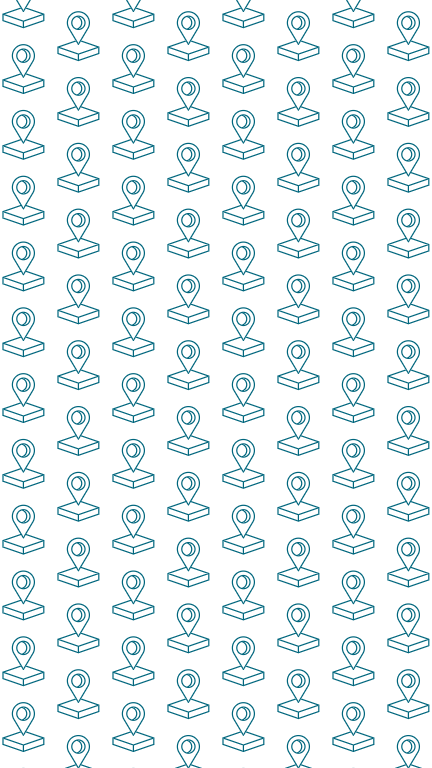
A WebGL 2 fragment shader for this pattern:

```glsl
#version 300 es
precision highp float;
// Staggered columns of outlined map pins, each standing on a flat isometric slab.

uniform vec2 u_resolution;
out vec4 fragColor;

const vec3 PAPER = vec3(1.0);
const vec3 INK = vec3(0.0, 0.40, 0.49);

// Lengths in units of 1/432 of the canvas width
const float CANVAS_WIDTH = 432.0;
const vec2 PITCH = vec2(55.0, 65.8);
const vec2 FIRST_CENTRE = vec2(23.4, 699.3);
const float HEAD_LIFT = 13.0;
const float LINE_WIDTH = 1.22;

// Distance to a line segment
float segment(vec2 p, vec2 a, vec2 b) {
    vec2 pa = p - a, ba = b - a;
    return length(pa - ba * clamp(dot(pa, ba) / dot(ba, ba), 0.0, 1.0));
}

// Signed distance to a round head tapering to a tip below the origin
float teardrop(vec2 p, float radius, float tipDepth) {
    p.x = abs(p.x);
    float s = radius / tipDepth;
    float c = sqrt(1.0 - s * s);
    float along = dot(p, vec2(-s, -c));
    if (along < 0.0) return length(p) - radius;
    if (along > c * tipDepth) return length(p + vec2(0.0, tipDepth));
    return dot(p, vec2(c, -s)) - radius;
}

// Distance to the visible edges of a slab; origin at the top face centre
float slabEdges(vec2 p, vec2 halfSize, float thickness) {
    p.x = abs(p.x);
    vec2 side = vec2(halfSize.x, 0.0);
    vec2 front = vec2(0.0, -halfSize.y);
    vec2 drop = vec2(0.0, -thickness);
    float d = segment(p, side, -front);
    d = min(d, segment(p, side, front));
    d = min(d, segment(p, side + drop, front + drop));
    d = min(d, segment(p, side, side + drop));
    return min(d, segment(p, front, front + drop));
}

// Distance to a ring with a second rim, shifted left, showing inside it
float crescentRing(vec2 p, float radius, float shift) {
    float hole = length(p) - radius;
    float innerRim = abs(length(p + vec2(shift, 0.0)) - radius);
    return min(abs(hole), max(innerRim, hole));
}

// Distance to the whole motif; origin at the centre of the pin head
float motif(vec2 p) {
    float pin = teardrop(p, 11.0, 21.5);
    float slab = slabEdges(p + vec2(0.0, 24.3), vec2(20.4, 7.0), 6.4);
    float d = min(abs(pin), max(slab, -pin));
    return min(d, crescentRing(p, 6.6, 3.3));
}

// Cell-local position, with every other column raised by half a pitch
vec2 staggeredCell(vec2 p, vec2 pitch) {
    float column = floor(p.x / pitch.x + 0.5);
    p.y -= 0.5 * pitch.y * mod(column, 2.0);
    return (fract(p / pitch + 0.5) - 0.5) * pitch;
}

void main() {
    float pixel = CANVAS_WIDTH / u_resolution.x;
    vec2 p = gl_FragCoord.xy * pixel;
    vec2 local = staggeredCell(p - FIRST_CENTRE, PITCH);
    float d = motif(local - vec2(0.0, HEAD_LIFT));

    // Stroke coverage: overlap of the pixel footprint with the line
    float halfLine = 0.5 * LINE_WIDTH;
    float low = max(d - 0.5 * pixel, -halfLine);
    float high = min(d + 0.5 * pixel, halfLine);
    float coverage = clamp((high - low) / pixel, 0.0, 1.0);
    fragColor = vec4(mix(PAPER, INK, coverage), 1.0);
}
```
